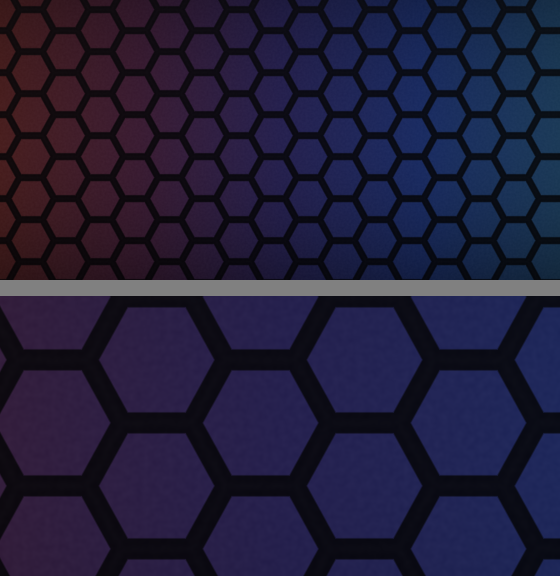
Top: the whole. Bottom: its middle third, enlarged.
A Shadertoy shader for this pattern:

```glsl
// Dark honeycomb grid over a red-to-teal gradient, with soft shading and fine grain.

const vec2 PERIOD = vec2(0.2475, 0.15);    // lattice repeat, in canvas heights
const vec2 ORIGIN = vec2(0.1107, 0.1406);  // centre of one cell
const float CELL_RADIUS = 0.0625;          // centre to flat side of the fill
const float WALL_MIDDLE = 0.075;           // centre to the middle of a wall

vec2 hashGradient(vec2 cell) {
    vec3 q = fract(cell.xyx * vec3(0.1031, 0.1030, 0.0973));
    q += dot(q, q.yzx + 33.33);
    float angle = 6.2832 * fract((q.x + q.y) * q.z);
    return vec2(cos(angle), sin(angle));
}

float gradientNoise(vec2 p) {
    vec2 i = floor(p), f = fract(p);
    vec2 u = f * f * f * (f * (f * 6.0 - 15.0) + 10.0);
    vec2 e = vec2(0.0, 1.0);
    float a = dot(hashGradient(i), f);
    float b = dot(hashGradient(i + e.yx), f - e.yx);
    float c = dot(hashGradient(i + e.xy), f - e.xy);
    float d = dot(hashGradient(i + e.yy), f - e.yy);
    return mix(mix(a, b, u.x), mix(c, d, u.x), u.y);
}

// Hexagonal norm with flat top and bottom
float hexNorm(vec2 p) {
    p = abs(p);
    return max(p.y, dot(p, vec2(0.8660, 0.5)));
}

// Hexagonal distance to the nearest centre of two interleaved grids
float honeycomb(vec2 p, vec2 period) {
    vec2 evenCell = mod(p + 0.5 * period, period) - 0.5 * period;
    vec2 oddCell = mod(p, period) - 0.5 * period;
    vec2 toRegular = vec2(1.7320 * period.y / period.x, 1.0);
    return min(hexNorm(evenCell * toRegular), hexNorm(oddCell * toRegular));
}

// Horizontal colour ramp with evenly spaced stops
vec3 spectrum(float x) {
    vec3 stops[5] = vec3[5](
        vec3(0.285, 0.120, 0.120),
        vec3(0.230, 0.112, 0.200),
        vec3(0.150, 0.130, 0.310),
        vec3(0.105, 0.172, 0.385),
        vec3(0.110, 0.230, 0.345));
    float t = clamp(x, 0.0, 1.0) * 4.0;
    vec3 color = stops[0];
    for (int i = 1; i < 5; i++) {
        color = mix(color, stops[i], clamp(t - float(i - 1), 0.0, 1.0));
    }
    return color;
}

// Dims the top a little and the bottom more
float verticalShade(float y) {
    float fromMiddle = 2.0 * y - 1.05;
    float strength = fromMiddle < 0.0 ? 0.30 : 0.24;
    return 1.0 - strength * fromMiddle * fromMiddle;
}

void mainImage(out vec4 fragColor, in vec2 fragCoord) {
    vec2 uv = fragCoord / iResolution.xy;
    vec2 p = fragCoord / iResolution.y;
    float softness = max(1.0 / iResolution.y, 0.0015);

    float d = honeycomb(p - ORIGIN, PERIOD);
    float wall = smoothstep(-softness, softness, d - CELL_RADIUS);
    float ridge = smoothstep(CELL_RADIUS + 0.004, WALL_MIDDLE, d);

    // Cell fill and darker tinted walls
    vec3 fill = spectrum(uv.x) * verticalShade(uv.y);
    vec3 wallColor = fill * 0.16 + vec3(0.008, 0.008, 0.014);
    wallColor += 0.016 * uv.y + 0.008 * ridge;
    vec3 color = mix(fill, wallColor, wall);

    // Fine grain, weaker on the walls
    float grain = gradientNoise(p * 110.0) + 0.5 * gradientNoise(p * 190.0 + 17.0);
    color += grain * mix(0.014, 0.006, wall);

    fragColor = vec4(clamp(color, 0.0, 1.0), 1.0);
}
```
